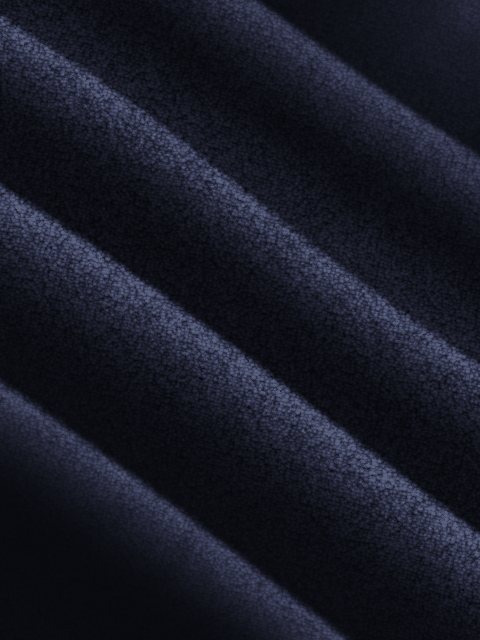
Write a WebGL 2 fragment shader that draws this texture.

```glsl
#version 300 es
precision highp float;
// Dark navy knitted cloth lying in soft diagonal folds, lit along the crests.

uniform vec2 u_resolution;
out vec4 fragColor;

const vec3 SHADOW = vec3(0.022, 0.027, 0.042);
const vec3 NAVY = vec3(0.190, 0.202, 0.295);
const vec3 SHEEN = vec3(0.350, 0.382, 0.500);

vec2 hash2(vec2 cell) {
  vec3 h = fract(cell.xyx * vec3(0.1031, 0.1030, 0.0973));
  h += dot(h, h.yzx + 33.33);
  return fract((h.xx + h.yz) * h.zy);
}

mat2 rotation(float angle) {
  float c = cos(angle), s = sin(angle);
  return mat2(c, s, -s, c);
}

// Cellular noise: x is the nearest distance, y is a random value per cell.
vec2 cellular(vec2 q) {
  vec2 base = floor(q), local = fract(q);
  vec2 nearest = vec2(8.0, 0.0);
  for (int j = -1; j <= 1; j++) {
    for (int i = -1; i <= 1; i++) {
      vec2 offset = vec2(i, j);
      vec2 rnd = hash2(base + offset);
      float dist = length(offset + 0.5 + 0.7 * (rnd - 0.5) - local);
      if (dist < nearest.x) nearest = vec2(dist, rnd.y);
    }
  }
  return nearest;
}

// Broad, uneven variation from layered sines.
float mottle(vec2 p) {
  return (sin(p.x * 31.0 + 4.0 * sin(p.y * 17.0))
        + sin(p.y * 43.0 - 3.0 * sin(p.x * 23.0))
        + sin((p.x + p.y) * 71.0 + 2.0 * sin(p.x * 39.0))) / 3.0;
}

// Distance below a sloping crest, bent by an S bow and an arch.
float crestDistance(vec2 p, float height, float slope, float bow, float arch) {
  float edge = height - slope * p.x + bow * sin(8.4 * p.x) + arch * sin(4.2 * p.x);
  return (edge - p.y) * inversesqrt(1.0 + slope * slope);
}

// Light over one fold: bright crest, dark flank, faint lift in the valley.
float foldLight(float d, float peak, float width, float lift, float gap) {
  float below = max(d, 0.0);
  float rim = smoothstep(-0.012, 0.014, d);
  float crest = exp(-pow(below / width, 1.5));
  return 0.035 + peak * rim * crest + lift * smoothstep(0.45 * gap, gap, below);
}

// Lay a fold over the light behind it with a soft, woolly edge.
float overlay(float behind, float d, float light, float blur) {
  return mix(behind, light, smoothstep(-blur, blur, d));
}

// Raised stitches, stretched along the rows; averages about one.
float stitches(vec2 p) {
  vec2 q = rotation(0.22) * p;
  q += 0.002 * vec2(sin(q.y * 37.0), sin(q.x * 29.0));
  vec2 loopCell = cellular(q * vec2(140.0, 190.0));
  vec2 yarnCell = cellular(q * vec2(270.0, 230.0) + 17.0);
  return 1.46 - 1.05 * loopCell.x + 0.50 * (loopCell.y - 0.5)
       + 0.45 * (yarnCell.y - 0.5);
}

// Sparse short hairs, one possible strand in each cell.
float hairs(vec2 p, float count) {
  vec2 cell = floor(p * count);
  vec2 rnd = hash2(cell + 71.0);
  vec2 q = rotation(rnd.x * 6.283) * (fract(p * count) - 0.5);
  q.y += 0.9 * q.x * q.x * (rnd.y - 0.5);
  float strand = 1.0 - smoothstep(0.012, 0.045, abs(q.y));
  return strand * (1.0 - smoothstep(0.12, 0.32, abs(q.x))) * step(0.6, rnd.y);
}

void main() {
  vec2 p = gl_FragCoord.xy / u_resolution.y;
  float fuzz = 0.0012 * mottle(p * 4.0);

  // Crests from the back fold to the front fold.
  float d1 = crestDistance(p, 1.283, 0.700, 0.004, 0.002) + fuzz;
  float d2 = crestDistance(p, 0.980, 0.729, 0.009, 0.006) + fuzz;
  float d3 = crestDistance(p, 0.714, 0.729, 0.003, 0.013) + fuzz;
  float d4 = crestDistance(p, 0.408, 0.745, 0.003, 0.005) + fuzz;

  float light = 0.06 + 0.40 * exp(-8.0 * length(p - vec2(0.75, 1.0)));
  light = overlay(light, d1, foldLight(d1, 0.66, 0.066, 0.21, 0.26), 0.007);
  light = overlay(light, d2, foldLight(d2, 0.76, 0.066, 0.05, 0.21), 0.007);
  light = overlay(light, d3, foldLight(d3, 0.82, 0.076, 0.03, 0.24), 0.007);
  light = overlay(light, d4, foldLight(d4, 0.68, 0.062, 0.02, 0.30), 0.009);
  light *= 1.0 + 0.08 * mottle(p);

  // Knit is crisp in the middle and softer toward the near and far corners.
  float depth = abs(p.y + 0.73 * p.x - 0.83);
  float focus = mix(1.0, 0.40, smoothstep(0.20, 0.60, depth));
  focus *= 1.0 - 0.25 * smoothstep(0.35, 0.80, light);
  float knit = mix(1.0, stitches(p), focus);
  light = max(light * knit + 0.06 * focus * (knit - 1.0), 0.0);
  light += hairs(p, 34.0) * focus * (0.03 + 0.10 * light);

  vec3 color = mix(SHADOW, NAVY, min(light / 0.60, 1.0));
  color = mix(color, SHEEN, smoothstep(0.50, 1.10, light));
  fragColor = vec4(color, 1.0);
}
```
